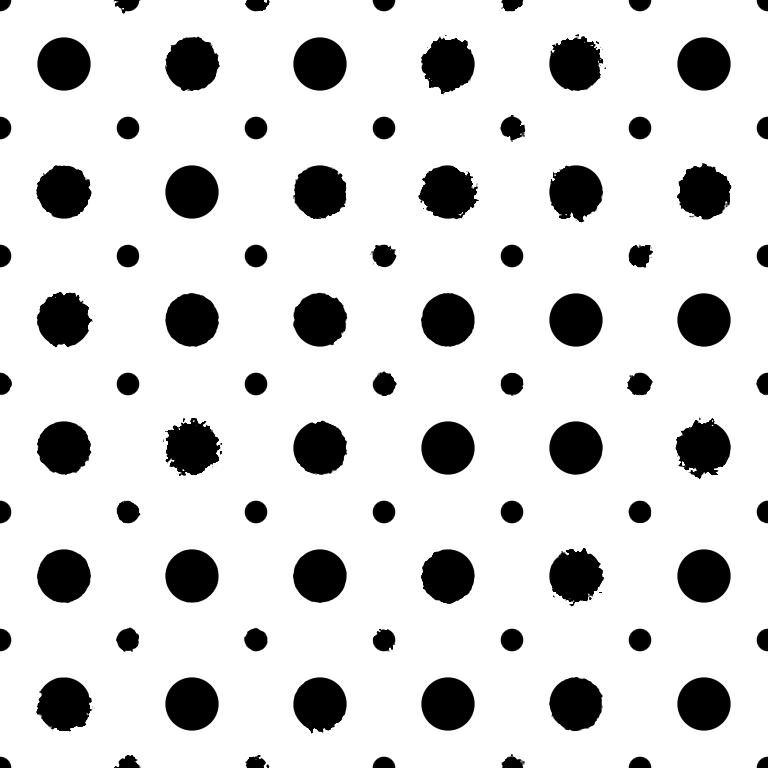
Reproduce this pattern procedurally as a WebGL 2 fragment shader.

```glsl
#version 300 es
precision highp float;
precision highp int;

uniform vec2 u_resolution;
out vec4 fragColor;

// Integer hash, result in 0..1
float hash(ivec3 cell) {
    uvec3 v = uvec3(cell) * 1664525u + 1013904u;
    v.x += v.y * v.z;
    v.y += v.z * v.x;
    v.z += v.x * v.y;
    v ^= v >> 16u;
    v.x += v.y * v.z;
    v.y += v.z * v.x;
    v.z += v.x * v.y;
    return float(v.z >> 8u) / 16777216.0;
}

// Smooth value noise, a separate field for each seed
float noise(vec2 p, int seed) {
    ivec2 i = ivec2(floor(p));
    vec2 f = fract(p);
    f = f * f * (3.0 - 2.0 * f);
    float bottom = mix(hash(ivec3(i, seed)), hash(ivec3(i + ivec2(1, 0), seed)), f.x);
    float top = mix(hash(ivec3(i + ivec2(0, 1), seed)), hash(ivec3(i + ivec2(1, 1), seed)), f.x);
    return mix(bottom, top, f.y);
}

// Signed distance to the nearest dot of a lattice, its rim worn by noise
float wornDots(vec2 p, float radius, float wearDepth, int layer) {
    vec2 cell = floor(p);
    vec2 local = p - cell - 0.5;
    ivec2 id = ivec2(mod(cell, 6.0));
    int seed = 17 + id.x + 6 * id.y + 36 * layer;

    // Some dots stay clean, others fray along part of the rim
    float wear = smoothstep(0.3, 1.0, hash(ivec3(id, 91 + layer)));
    float patches = smoothstep(0.2, 0.65, noise(local / radius * 1.3 + 8.0, seed + 200));
    float grain = 0.6 * noise(local * 30.0, seed) + 0.4 * noise(local * 62.0, seed + 400);
    return length(local) - radius + wearDepth * wear * patches * (grain - 0.5);
}

void main() {
    vec2 p = gl_FragCoord.xy / u_resolution * 6.0;
    float pixel = 6.0 / min(u_resolution.x, u_resolution.y);

    // Large dots at cell centres, small dots at cell corners
    float large = wornDots(p, 0.208, 0.11, 0);
    float small = wornDots(p + 0.5, 0.088, 0.075, 1);
    float paper = smoothstep(-0.7 * pixel, 0.7 * pixel, min(large, small));

    fragColor = vec4(vec3(paper), 1.0);
}
```
